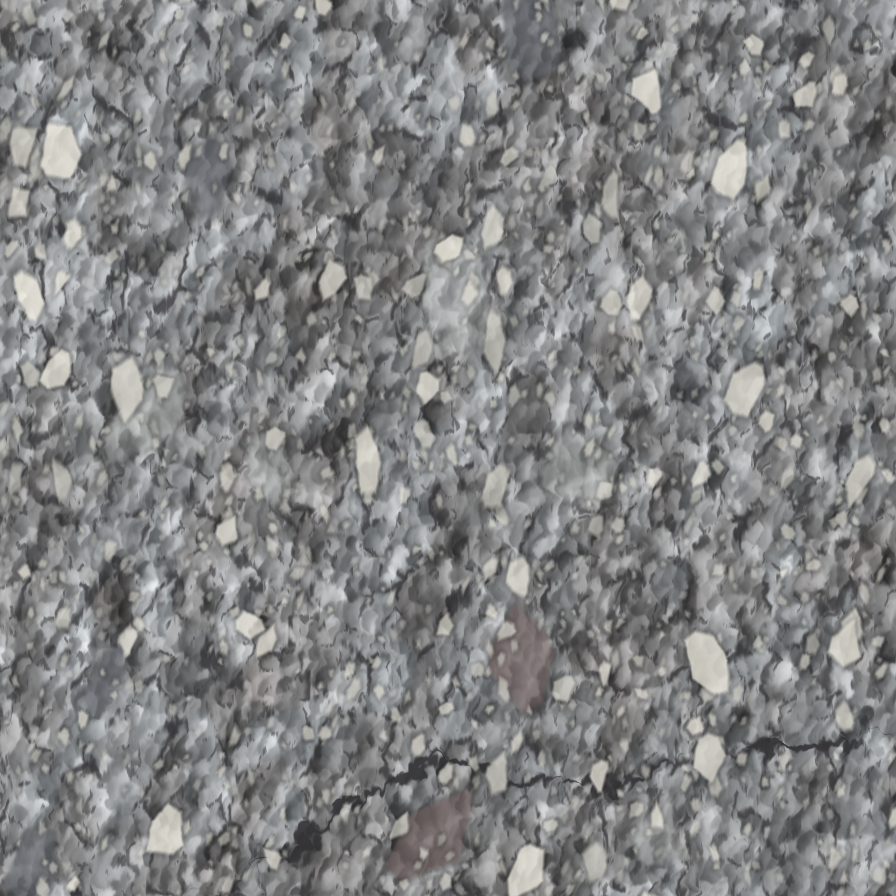
This texture is drawn by a WebGL 2 fragment shader. Its source:

```glsl
#version 300 es
precision highp float;
uniform vec2 u_resolution;
out vec4 fragColor;

const vec3 CREAM = vec3(0.86, 0.85, 0.81);
const vec3 SLATE = vec3(0.43, 0.44, 0.46);
const vec3 CHALK = vec3(0.68, 0.69, 0.69);
const vec3 RUST = vec3(0.47, 0.42, 0.42);
const vec3 CREVICE = vec3(0.2, 0.195, 0.205);

vec3 hash3(vec2 p, float seed) {
    vec3 q = vec3(dot(p, vec2(127.1, 311.7)), dot(p, vec2(269.5, 183.3)), dot(p, vec2(419.2, 371.9)));
    return fract(sin(q + seed * 17.3) * 43758.5);
}

// Layered sines, roughly -1 to 1
float waves(vec2 p, float seed) {
    float sum = 0.0, amp = 0.5;
    for (int i = 0; i < 4; i++) {
        sum += amp * sin(p.x + seed + 1.7 * sin(p.y + seed * 2.3)) * cos(p.y * 0.9 - seed);
        p = mat2(0.8, 0.6, -0.6, 0.8) * p * 1.9 + 3.1;
        amp *= 0.6;
    }
    return sum;
}

// Cellular grains: x = blended tone of tilted facets, y = distance to the border
vec2 grains(vec2 p, float seed, float sharpness) {
    vec2 cell = floor(p);
    vec2 light = vec2(0.25, 0.12);
    float tone = 0.0, total = 0.0, near = 9.0, second = 9.0;
    for (int j = -1; j <= 1; j++) {
        for (int i = -1; i <= 1; i++) {
            vec2 c = cell + vec2(i, j);
            vec3 h = hash3(c, seed);
            vec2 offset = p - c - h.xy;
            float d = length(offset);
            float weight = exp(-sharpness * d);
            tone += weight * (h.z - 0.5 + dot(offset, light));
            total += weight;
            second = min(second, max(d, near));
            near = min(near, d);
        }
    }
    return vec2(tone / total, second - near);
}

// Angular stone outline from jittered half planes
float stoneDistance(vec2 p, float radius, vec2 id, float seed) {
    float d = -9.0;
    for (int k = 0; k < 7; k++) {
        vec3 h = hash3(id, seed + float(k) * 1.37);
        float angle = (float(k) + 0.7 * h.x) * 0.8976;
        d = max(d, dot(p, vec2(cos(angle), sin(angle))) - radius * (0.7 + 0.6 * h.y));
    }
    return d;
}

// Scattered stones: x = distance in canvas units, y = random id
vec2 stones(vec2 uv, float freq, float density, float radius, float seed) {
    vec2 p = uv * freq, cell = floor(p);
    vec2 best = vec2(1.0, 0.0);
    for (int j = -1; j <= 1; j++) {
        for (int i = -1; i <= 1; i++) {
            vec2 c = cell + vec2(i, j);
            vec3 h = hash3(c, seed), shape = hash3(c, seed + 9.0);
            if (h.z > density) continue;
            vec2 offset = p - c - 0.2 - 0.6 * h.xy;
            offset.x -= (shape.x - 0.35) * 0.6 * offset.y;
            offset.y *= mix(0.42, 0.9, shape.y);
            float size = radius * freq * mix(0.55, 1.2, shape.z);
            float d = stoneDistance(offset, size, c, seed + 20.0) / freq;
            if (d < best.x) best = vec2(d, shape.z);
        }
    }
    return best;
}

// Lays a stone over the ground with a soft dark rim
vec3 layStone(vec3 ground, vec3 colour, float d, float opacity, float soft) {
    ground *= 1.0 - 0.2 * opacity * (1.0 - smoothstep(0.0, 0.006, d));
    return mix(ground, colour, opacity * (1.0 - smoothstep(-soft, soft, d)));
}

// Broken, jagged crack that climbs from the lower left, then runs level
float crackMask(vec2 uv, float jag) {
    float path = 0.15 * smoothstep(0.2, 0.5, uv.x) - 0.03 * exp(-pow((uv.x - 0.64) / 0.07, 2.0));
    path += 0.022 * smoothstep(0.7, 1.0, uv.x) + 0.02 * waves(uv * 45.0, 2.0) + jag;
    float width = 0.003 + 0.011 * waves(uv * 33.0, 5.0);
    float line = 1.0 - smoothstep(width - 0.003, width + 0.004, abs(uv.y - path));
    return line * smoothstep(0.18, 0.26, uv.x);
}

void main() {
    vec2 uv = gl_FragCoord.xy / min(u_resolution.x, u_resolution.y);
    vec2 wobble = vec2(waves(uv * 75.0, 1.0), waves(uv * 75.0, 4.0));
    vec2 rough = uv + 0.0065 * wobble;

    // Upright, slightly leaning grains at three scales
    vec2 lean = vec2(rough.x - 0.2 * rough.y, rough.y * 0.58);
    vec2 coarse = grains(lean * 24.0, 1.0, 12.0);
    vec2 medium = grains(lean * 50.0, 2.0, 11.0);
    vec2 fine = grains(lean * 100.0, 3.0, 9.0);
    float relief = 0.15 * coarse.x + 0.27 * medium.x + 0.33 * fine.x;
    float patches = waves(uv * 17.0, 7.0);
    vec3 colour = vec3(0.528, 0.532, 0.537) + relief + 0.035 * patches;
    colour += vec3(-0.007, 0.001, 0.006) * (2.5 * coarse.x + patches);

    // Broad stones, partly buried in the texture
    vec2 chalk = stones(rough, 5.0, 0.16, 0.036, 31.0);
    colour = layStone(colour, CHALK + 0.7 * relief, chalk.x, 0.7, 0.004);
    vec2 slate = stones(uv + 0.002 * wobble, 5.5, 0.17, 0.033, 42.0);
    vec3 slateTint = mix(SLATE, RUST, step(0.75, fract(slate.y * 5.0)));
    colour = layStone(colour, slateTint + 0.35 * relief, slate.x, 0.85, 0.003);

    // Shadowed slivers along some grain borders
    float open = smoothstep(-0.01, 0.012, min(chalk.x, slate.x));
    float longGap = (1.0 - smoothstep(0.02, 0.2, coarse.y)) * smoothstep(0.05, 0.4, waves(uv * vec2(75.0, 40.0), 9.0));
    float shortGap = (1.0 - smoothstep(0.03, 0.27, medium.y)) * smoothstep(0.1, 0.45, waves(uv * vec2(130.0, 65.0), 6.0));
    colour = mix(colour, CREVICE, open * max(0.75 * longGap, 0.55 * shortGap));
    colour = mix(colour, CREVICE, 0.9 * crackMask(rough, 0.022 * coarse.x + 0.02 * medium.x));

    // Pale chips from small flecks to pebbles
    for (int k = 0; k < 4; k++) {
        float level = float(k);
        float freq = 74.0 * pow(0.5, level);
        float radius = 0.0032 * pow(1.78, level);
        vec2 chip = stones(uv + 0.0018 * wobble, freq, 0.17, radius, 53.0 + level * 7.0);
        float shade = fract(chip.y * 7.0) * (1.0 - 0.2 * level);
        vec3 tint = CREAM - vec3(0.2, 0.19, 0.17) * shade + 0.25 * relief;
        colour = layStone(colour, tint, chip.x, 0.66 + 0.1 * level, 0.0022);
    }
    fragColor = vec4(clamp(colour, 0.0, 1.0), 1.0);
}
```
